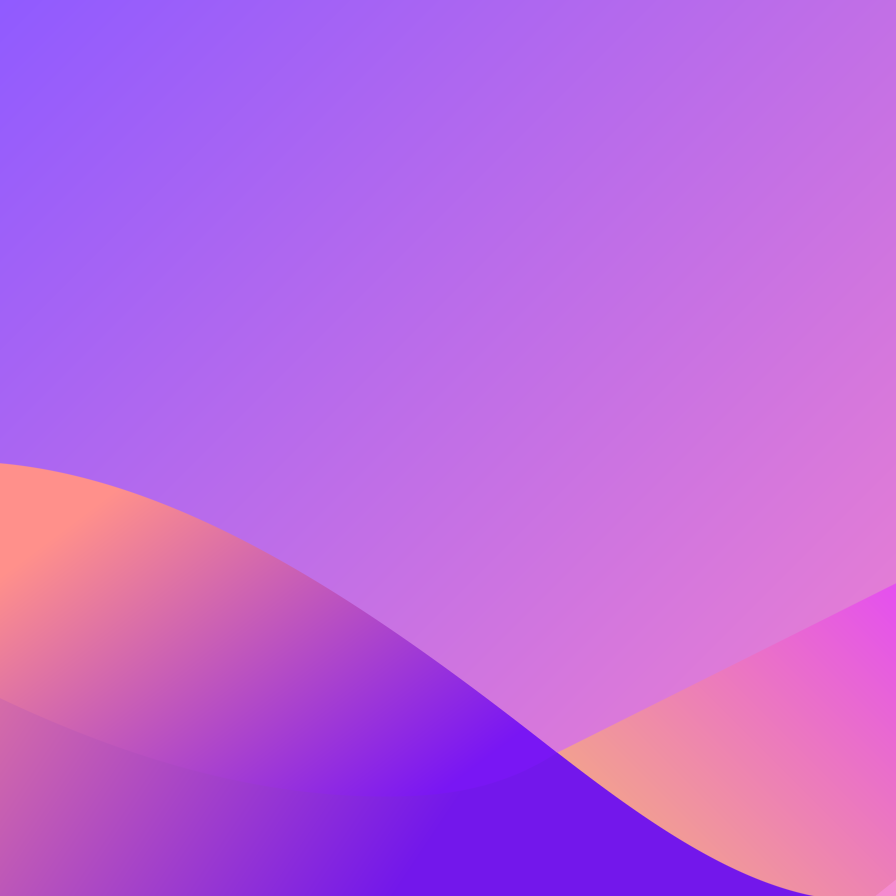
A Shadertoy shader for this background:

```glsl
// Abstract wave backdrop: a diagonal violet-to-pink sky above two crossing ribbons.
// Ribbon edges are piecewise polynomial height curves, and each ribbon is
// filled with its own linear gradient. Curves are antialiased by coverage.

const vec2 CROSSING = vec2(0.622, 0.160);

// Linear gradient along an axis, held constant beyond its two stops.
vec3 gradient(vec2 p, vec2 axis, vec2 stops, vec3 first, vec3 last) {
    float t = (dot(p, axis) - stops.x) / (stops.y - stops.x);
    return mix(first, last, clamp(t, 0.0, 1.0));
}

// Coverage of the area under an edge of the given height.
float below(float y, float height, float pixel) {
    return smoothstep(-pixel, pixel, height - y);
}

// Crest falling from the left side through the crossing to the lower right.
float crestHeight(float x) {
    float d = x - CROSSING.x;
    float leftPart = 0.483 + x * (-0.09 + x * (-0.95 + x * 0.4167));
    float rightPart = CROSSING.y + d * (-0.775 + d * (0.247 + d * 1.77));
    return d < 0.0 ? leftPart : rightPart;
}

// Fold dipping below the crest, then rising straight to the right side.
float foldHeight(float x) {
    const float VALLEY_X = 0.43;
    const float VALLEY_Y = 0.111;
    float d = x - VALLEY_X;
    float bend = d < 0.0 ? 0.68 + 0.2 * d : 0.6 + 3.8 * d;
    float valley = VALLEY_Y + bend * d * d;
    float rise = CROSSING.y + 0.5 * (x - CROSSING.x);
    return x < CROSSING.x ? valley : rise;
}

void mainImage(out vec4 fragColor, in vec2 fragCoord) {
    vec2 uv = fragCoord / iResolution.xy;
    vec2 fromTop = vec2(uv.x, 1.0 - uv.y);
    float pixel = 0.8 / iResolution.y;

    const vec3 VIOLET = vec3(0.565, 0.355, 1.0);
    const vec3 ORCHID = vec3(0.955, 0.515, 0.805);
    const vec3 PEACH = vec3(0.95, 0.625, 0.565);
    const vec3 MAGENTA = vec3(0.895, 0.31, 0.94);
    const vec3 CORAL = vec3(1.0, 0.565, 0.545);
    const vec3 INDIGO = vec3(0.475, 0.085, 0.955);
    const vec3 DEEP_INDIGO = vec3(0.45, 0.09, 0.92);
    const vec3 PALE_PINK = vec3(0.96, 0.54, 0.81);

    // Sky
    vec3 color = gradient(fromTop, vec2(0.5), vec2(0.0, 1.0), VIOLET, ORCHID);

    // Right ribbon, with a pale corner
    vec3 rightRibbon = gradient(uv, vec2(1.0), vec2(0.782, 1.349), PEACH, MAGENTA);
    float corner = below(uv.y, 0.8 * (uv.x - 0.977), pixel);
    rightRibbon = mix(rightRibbon, PALE_PINK, corner);
    float foldMask = below(uv.y, foldHeight(uv.x), pixel);
    color = mix(color, rightRibbon, foldMask);

    // Left ribbon, shaded differently under the fold
    vec3 upperFill = gradient(fromTop, vec2(0.6, 0.8), vec2(0.515, 1.003), CORAL, INDIGO);
    vec3 lowerFill = gradient(fromTop, vec2(0.75, 0.5), vec2(0.2, 0.83), CORAL, DEEP_INDIGO);
    vec3 leftRibbon = mix(upperFill, lowerFill, foldMask);
    color = mix(color, leftRibbon, below(uv.y, crestHeight(uv.x), pixel));

    fragColor = vec4(color, 1.0);
}
```
